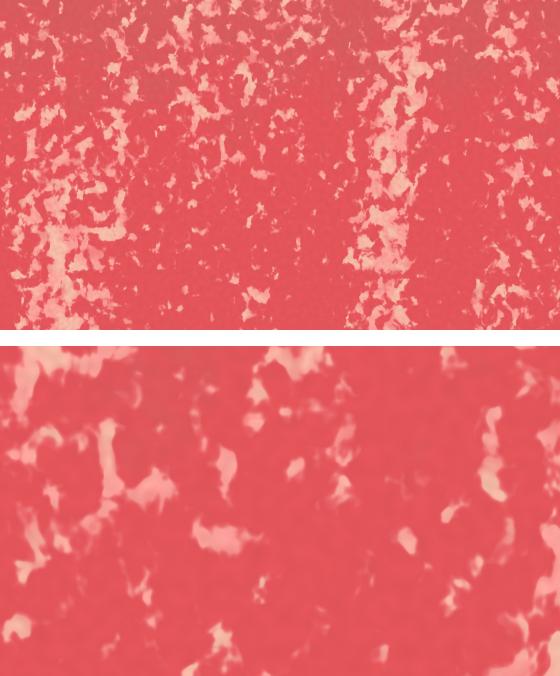
Top: the whole. Bottom: its middle third, enlarged.
A Shadertoy shader for this texture:

```glsl
#define FLAKE_FREQ 24.0
#define BAND_FREQ vec2(5.0, 0.9)
#define BAND_STRENGTH 0.75
#define BARE_LEVEL 0.25
#define EDGE_SOFTNESS 0.09
#define HALO_WIDTH 0.24
#define RED vec3(0.89, 0.33, 0.35)
#define DULL_RED vec3(0.84, 0.36, 0.365)
#define ROSE vec3(0.925, 0.43, 0.44)
#define PINK vec3(0.98, 0.62, 0.60)
#define CREAM vec3(0.96, 0.73, 0.65)

// Unit gradient with a hashed direction
vec2 gradient(ivec2 cell) {
    uvec2 q = uvec2(cell) * uvec2(1597u, 3812u + 1u);
    uint h = (q.x ^ q.y) * 747796u + 2891u;
    h = (h ^ (h >> 15)) * 277803u;
    h = (h ^ (h >> 13)) * 668265u;
    h ^= h >> 16;
    float angle = float(h & 65535u) / 65536.0 * 6.28319;
    return vec2(cos(angle), sin(angle));
}

float gradientNoise(vec2 p) {
    ivec2 i = ivec2(floor(p));
    vec2 f = fract(p);
    vec2 u = f * f * f * (f * (f * 6.0 - 15.0) + 10.0);
    float a = dot(gradient(i), f);
    float b = dot(gradient(i + ivec2(1, 0)), f - vec2(1, 0));
    float c = dot(gradient(i + ivec2(0, 1)), f - vec2(0, 1));
    float d = dot(gradient(i + ivec2(1, 1)), f - vec2(1, 1));
    return mix(mix(a, b, u.x), mix(c, d, u.x), u.y);
}

// Ragged field whose peaks become flakes
float flakeField(vec2 p) {
    vec2 warp = vec2(gradientNoise(p * 17.0 + 31.0), gradientNoise(p * 17.0 + 67.0));
    p = (p + 0.014 * warp) * vec2(1.08, 0.92);
    float sum = 0.0;
    float amplitude = 1.0;
    float frequency = FLAKE_FREQ;
    for (int octave = 0; octave < 3; octave++) {
        sum += amplitude * gradientNoise(p * frequency + 13.7 * float(octave));
        amplitude *= 0.5;
        frequency *= 2.1;
    }
    return sum;
}

// Vertical streaks of dense and bare wall
float wearDensity(vec2 p) {
    return BAND_STRENGTH * gradientNoise(p * BAND_FREQ + vec2(3.4, 8.3))
         + 0.3 * gradientNoise(p * vec2(9.0, 5.0) + 41.0);
}

void mainImage(out vec4 fragColor, in vec2 fragCoord) {
    vec2 p = fragCoord / iResolution.y;

    // Paint: duller towards the top, with a soft mottle
    float mottle = gradientNoise(p * 6.0 + 5.0) + 0.6 * gradientNoise(p * 38.0 + 9.0);
    float dullness = smoothstep(0.55, 1.05, p.y + 0.35 * mottle);
    vec3 color = mix(RED, DULL_RED, dullness);
    color *= 1.0 + 0.035 * gradientNoise(p * 60.0 + 21.0);

    // Thin paint around and between the flakes
    float wear = flakeField(p) + wearDensity(p) - BARE_LEVEL;
    float halo = smoothstep(-HALO_WIDTH, 0.0, wear);
    color = mix(color, ROSE, 0.85 * halo);

    // Flakes: pink to cream, some only half exposed
    float edge = max(EDGE_SOFTNESS, 0.6 * fwidth(wear));
    float flake = smoothstep(-edge, edge, wear);
    float exposure = smoothstep(-0.45, 0.1, gradientNoise(p * 19.0 + 77.0) + 0.6 * wear);
    float warmth = smoothstep(-0.15, 0.4, gradientNoise(p * 11.0 + 53.0) + 0.5 * wear);
    vec3 bare = mix(PINK, CREAM, warmth);
    bare *= 1.0 + 0.06 * gradientNoise(p * 75.0 + 15.0);
    color = mix(color, bare, flake * mix(0.5, 1.0, exposure));

    fragColor = vec4(clamp(color, 0.0, 1.0), 1.0);
}
```
